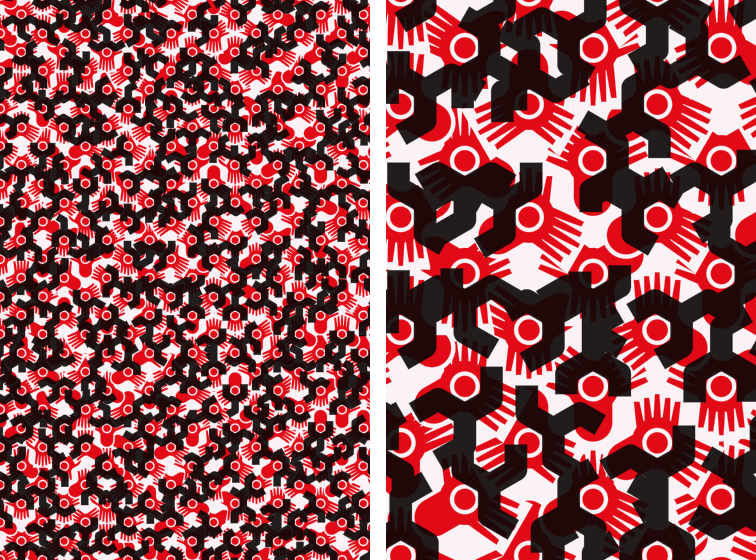
Left: the whole. Right: its middle third, enlarged.
Give the GLSL for this pattern, as a WebGL 2 fragment shader.

```glsl
#version 300 es
precision highp float;
// Red fan-fingered figures with ringed hubs on white, overprinted by a network of bent black twigs.

uniform vec2 u_resolution;
out vec4 fragColor;

const float ROWS_HIGH = 13.1;      // canvas height in lattice columns
const float ROW_STEP = 0.44;
const float SIXTH_TURN = 1.0471976;
const float TWIG_HALF_WIDTH = 0.088;

const vec3 PAPER = vec3(0.98, 0.95, 0.955);
const vec3 RED = vec3(0.89, 0.04, 0.09);
const vec3 INK = vec3(0.045, 0.025, 0.025);

float hash(vec2 cell, float seed) {
    vec3 v = fract(vec3(cell, seed) * vec3(0.1031, 0.1137, 0.0973));
    v += dot(v, v.yzx + 33.33);
    return fract((v.x + v.y) * v.z);
}

// Rotates the frame so that direction "angle" lies along +x.
vec2 turn(vec2 p, float angle) {
    float c = cos(angle), s = sin(angle);
    return vec2(c * p.x + s * p.y, c * p.y - s * p.x);
}

float cover(float dist, float blur) {
    return clamp(0.5 - dist / blur, 0.0, 1.0);
}

float capsule(vec2 p, float len, float radius) {
    return length(p - vec2(clamp(p.x, 0.0, len), 0.0)) - radius;
}

// Bar along +x with a round start and a flat end.
float stick(vec2 p, float len, float halfWidth) {
    float bar = length(p - vec2(max(p.x, 0.0), 0.0)) - halfWidth;
    return max(bar, p.x - len);
}

// Five tapering red fingers on a white patch, fanning out along +x.
vec3 paintHand(vec3 under, vec2 p, float reach, float blur) {
    float t = clamp(p.x / reach, 0.0, 1.0);
    float spread = mix(0.055, 0.085, t);
    float lane = p.y / spread;
    float finger = clamp(round(lane), -2.0, 2.0);
    float patchDist = max(abs(p.y) - 2.7 * spread, max(-p.x, p.x - reach - 0.03));
    float side = (abs(lane - finger) - mix(0.62, 0.2, t)) * spread;
    float tip = p.x - reach + 0.03 * abs(finger);
    float fingerDist = max(side, max(tip, -p.x));
    vec3 color = mix(under, PAPER, cover(patchDist, blur));
    return mix(color, RED, cover(fingerDist, blur));
}

// Two hands, a blunt tail and a ringed hub.
vec3 paintFigure(vec3 under, vec2 p, float blur) {
    vec3 color = paintHand(under, p, 0.45, blur);
    color = paintHand(color, turn(p, 2.0 * SIXTH_TURN), 0.38, blur);
    vec2 tailFrame = turn(p, 4.0 * SIXTH_TURN);
    float tail = capsule(tailFrame, 0.28, 0.15);
    color = mix(color, PAPER, cover(tail - 0.035, blur) * step(0.1, tailFrame.x));
    float body = min(tail, length(p) - 0.2);
    color = mix(color, RED, cover(body, blur));
    float ring = abs(length(p) - 0.1) - 0.017;
    return mix(color, PAPER, cover(ring, blur));
}

// Three arms from a hub, each bending by a sixth of a turn.
float twig(vec2 p, vec2 cell) {
    float dist = 10.0;
    for (int arm = 0; arm < 3; arm++) {
        float n = float(arm);
        vec2 q = turn(p, 2.0 * SIXTH_TURN * n);
        float bend = hash(cell, 11.0 + n) < 0.5 ? -SIXTH_TURN : SIXTH_TURN;
        float outer = mix(0.16, 0.27, hash(cell, 21.0 + n));
        dist = min(dist, stick(q, 0.24, TWIG_HALF_WIDTH));
        q = turn(q - vec2(0.24, 0.0), bend);
        dist = min(dist, stick(q, outer, TWIG_HALF_WIDTH));
    }
    return dist;
}

void main() {
    vec2 p = gl_FragCoord.xy / u_resolution.y * ROWS_HIGH;
    float blur = 1.2 * ROWS_HIGH / u_resolution.y;
    vec3 color = PAPER;
    float twigs = 10.0;

    // Staggered lattice, painted in a fixed order so overlaps agree.
    for (int j = -3; j <= 3; j++) {
        float row = round(p.y / ROW_STEP) + float(j);
        float shift = 0.5 * mod(row, 2.0);
        for (int i = -1; i <= 1; i++) {
            float column = round(p.x - shift) + float(i);
            vec2 cell = vec2(column, row) + 40.0;
            vec2 q = p - vec2(column + shift, row * ROW_STEP);
            float facing = (floor(hash(cell, 1.0) * 6.0) + 0.5) * SIXTH_TURN;
            color = paintFigure(color, turn(q, facing), blur);
            float lean = (floor(hash(cell, 2.0) * 6.0) + 0.5) * SIXTH_TURN;
            twigs = min(twigs, twig(turn(q, lean) - vec2(0.22, 0.0), cell));
        }
    }

    // Dark ink lets a little of the colours below show through.
    vec3 overprint = INK + 0.09 * color;
    color = mix(color, overprint, cover(twigs, blur));
    fragColor = vec4(color, 1.0);
}
```
